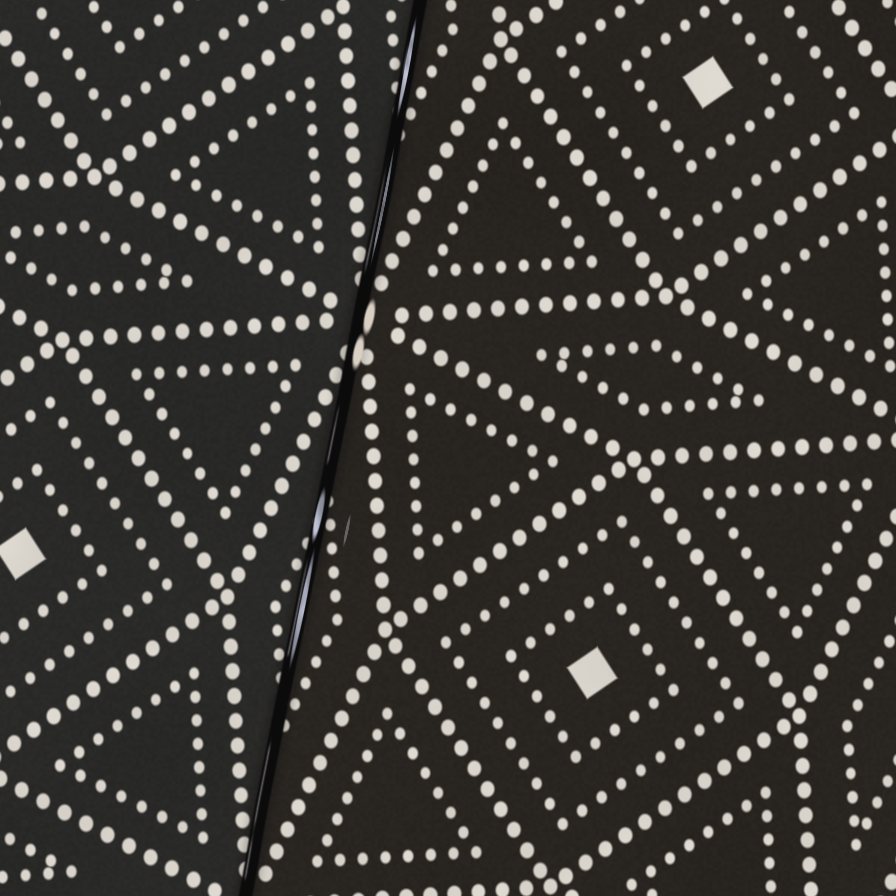
A Shadertoy shader for this pattern:

```glsl
float hash(vec2 p) {
    vec3 h = fract(p.xyx * 0.1031);
    h += dot(h, h.yzx + 33.33);
    return fract((h.x + h.y) * h.z);
}

float noise(vec2 p) {
    vec2 i = floor(p), f = fract(p);
    f = f * f * (3.0 - 2.0 * f);
    return mix(mix(hash(i), hash(i + vec2(1, 0)), f.x),
               mix(hash(i + vec2(0, 1)), hash(i + vec2(1, 1)), f.x), f.y);
}

// Offset from p to the closest dot of a row from a to b with the given gaps
vec2 dotRow(vec2 p, vec2 a, vec2 b, float gaps) {
    vec2 ab = b - a;
    float t = clamp(round(dot(p - a, ab) / dot(ab, ab) * gaps), 0.0, gaps) / gaps;
    return p - a - ab * t;
}

vec2 nearer(vec2 a, vec2 b) {
    return dot(a, a) < dot(b, b) ? a : b;
}

float cover(float d, float soft) {
    return smoothstep(soft, -soft, d);
}

// Soft-ended streak along the seam, p = (offset across, height)
float streak(vec2 p, vec2 center, vec2 halfSize) {
    return smoothstep(1.2, 0.65, length((p - center) / halfSize));
}

void mainImage(out vec4 fragColor, in vec2 fragCoord) {
    vec2 uv = fragCoord / iResolution.xy;
    float soft = max(0.0018, 0.8 / iResolution.y);

    // Slanted square lattice, each cell folded to one eighth
    mat2 lattice = mat2(0.638, -0.133, 0.129, 0.659);
    vec2 cell = inverse(lattice) * (uv - vec2(0.661, 0.249));
    cell -= round(cell);
    vec2 p = abs(cell);
    bool swapped = p.y > p.x;
    if (swapped) p = p.yx;

    // Large dots: diamond sides and the eight spokes of each star
    vec2 corner = vec2(0.362, 0.0), star = vec2(0.5);
    vec2 large = nearer(
        dotRow(p, mix(corner, corner.yx, 0.062), mix(corner, corner.yx, 0.938), 11.0),
        dotRow(p, mix(star, corner, 0.125), corner, 11.0));

    // Small dots: nested diamonds, then inner triangles and rhombi
    vec2 small = nearer(dotRow(p, vec2(0.256, 0), vec2(0, 0.256), 9.0),
                        dotRow(p, vec2(0.142, 0), vec2(0, 0.142), 5.0));
    vec2 foot = vec2(0.331, 0.136);
    small = nearer(small, dotRow(p, vec2(0.4), foot, 7.0));
    small = nearer(small, dotRow(p, foot, foot.yx, 7.0));
    small = nearer(small, dotRow(p, vec2(0.5, 0.19), vec2(0.446, 0), 5.0));

    // Unfold the offsets so every dot is the same upright oval
    if (swapped) { large = large.yx; small = small.yx; }
    vec2 side = vec2(cell.x < 0.0 ? -1.0 : 1.0, cell.y < 0.0 ? -1.0 : 1.0);
    large = lattice * (large * side);
    small = lattice * (small * side);
    float wear = 0.0007 * (noise(uv * 45.0) - 0.5);
    float ink = cover(length(large * vec2(1.0, 0.87)) - 0.0077 - wear, soft);
    ink = max(ink, cover(length(small * vec2(1.0, 0.84)) - 0.0056 - wear, soft));
    ink = max(ink, cover((p.x + p.y - 0.044) * 0.46, soft));

    // Dark ground, cooler on the left of the seam, with a fine grain
    float seamX = mix(0.273, 0.471, uv.y) + 0.004 * (noise(vec2(uv.y * 9.0, 3.0)) - 0.5);
    vec2 s = vec2(uv.x - seamX, uv.y);
    vec3 color = mix(vec3(0.160, 0.159, 0.153), vec3(0.156, 0.142, 0.126),
                     smoothstep(-0.02, 0.02, s.x));
    color += 0.018 * (noise(uv * 300.0) - 0.5) + 0.012 * (noise(uv * 6.0) - 0.5);
    color = mix(color, vec3(0.885, 0.865, 0.83) - 0.05 * noise(uv * 20.0), ink);

    // Glossy seam: black fold, faint rim and broken reflections
    color *= 1.0 - 0.25 * smoothstep(0.022, 0.0, abs(s.x));
    color = mix(color, vec3(0.045, 0.042, 0.045), cover(abs(s.x) - 0.0075, soft));
    float rim = cover(abs(s.x + 0.004) - 0.0008, soft);
    color = mix(color, vec3(0.42, 0.41, 0.42), rim * smoothstep(0.4, 0.7, noise(vec2(uv.y * 28.0, 8.0))));
    float shine = streak(s, vec2(-0.001, 0.925), vec2(0.0028, 0.05));
    shine = max(shine, 0.6 * streak(s, vec2(0.001, 0.77), vec2(0.0018, 0.06)));
    shine = max(shine, streak(s, vec2(-0.002, 0.425), vec2(0.0042, 0.028)));
    shine = max(shine, 0.9 * streak(s, vec2(0.001, 0.32), vec2(0.0032, 0.06)));
    shine *= 0.65 + 0.35 * noise(uv * vec2(150.0, 60.0));
    color = mix(color, vec3(0.80, 0.82, 0.90), shine);

    // Stretched dots caught in the fold and a stray glint beside it
    float smear = max(streak(s, vec2(0.011, 0.646), vec2(0.0058, 0.019)),
                      streak(s, vec2(0.006, 0.607), vec2(0.0058, 0.019)));
    color = mix(color, vec3(0.85, 0.81, 0.76), smear);
    color = mix(color, vec3(0.55), 0.6 * streak(s, vec2(0.033, 0.408), vec2(0.0018, 0.017)));

    fragColor = vec4(color, 1.0);
}
```
